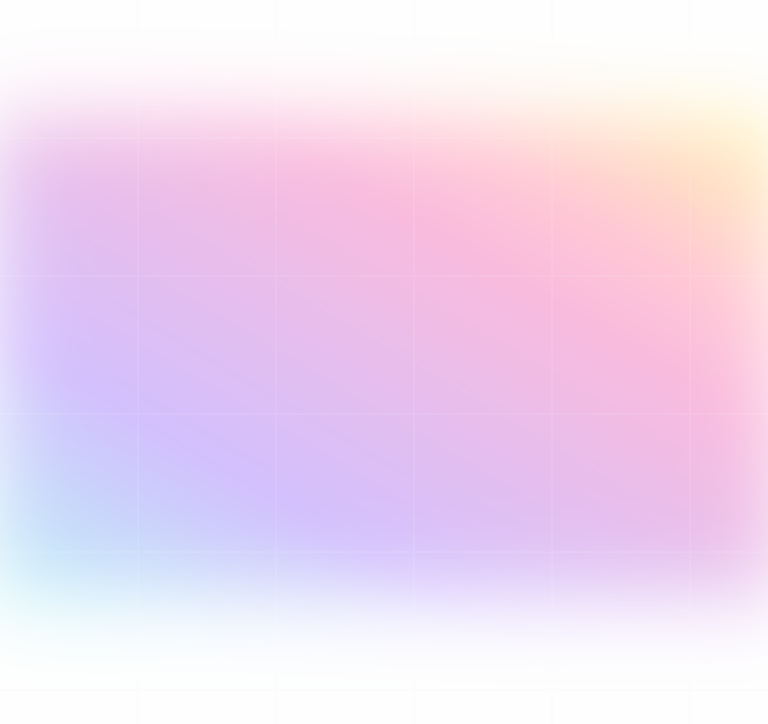
Reproduce this background procedurally as a WebGL 2 fragment shader.

```glsl
#version 300 es
precision highp float;
// A soft pastel aurora: a slanted rainbow gradient inside a blurred rectangle,
// laid over near-white and crossed by a faint square grid. The blur is the
// analytic Gaussian coverage of the rectangle, so no sampling is needed.

#define BLUR 0.052
#define RECT_MIN vec2(-0.008, 0.167)
#define RECT_MAX vec2(1.016, 0.789)
#define SLOPE vec2(0.508, 0.861)
#define GRID_STEP 0.1797
#define LINE_WIDTH 0.0013
#define LINE_ALPHA 0.15

uniform vec2 u_resolution;
out vec4 fragColor;

const vec3 PAPER  = vec3(0.997, 0.997, 0.998);
const vec3 CYAN   = vec3(0.73, 0.94, 0.97);
const vec3 VIOLET = vec3(0.825, 0.752, 0.992);
const vec3 PINK   = vec3(0.976, 0.733, 0.868);
const vec3 ROSE   = vec3(1.0, 0.782, 0.836);
const vec3 PEACH  = vec3(1.0, 0.865, 0.765);
const vec3 CREAM  = vec3(1.0, 0.93, 0.72);

// Smooth Gaussian cumulative distribution (tanh approximation).
vec2 gaussianStep(vec2 x) {
    vec2 z = clamp(x / BLUR, -4.0, 4.0);
    return 0.5 + 0.5 * tanh(0.798 * (z + 0.0447 * z * z * z));
}

// Coverage of the blurred rectangle.
float blurredRect(vec2 p) {
    vec2 c = gaussianStep(p - RECT_MIN) - gaussianStep(p - RECT_MAX);
    return c.x * c.y;
}

float ramp(float a, float b, float t) {
    return clamp((t - a) / (b - a), 0.0, 1.0);
}

// Colour stops along the slanted axis.
vec3 rainbow(float t) {
    vec3 c = mix(CYAN, VIOLET, ramp(0.13, 0.435, t));
    c = mix(c, PINK, ramp(0.435, 0.84, t));
    c = mix(c, ROSE, ramp(0.84, 0.954, t));
    c = mix(c, PEACH, ramp(0.954, 1.075, t));
    return mix(c, CREAM, ramp(1.075, 1.17, t));
}

// Anti-aliased grid lines, counted from the top-left corner.
float grid(vec2 p, float pixel) {
    vec2 d = abs(fract(p / GRID_STEP + 0.5) - 0.5) * GRID_STEP;
    vec2 cover = clamp(0.5 + (0.5 * LINE_WIDTH - d) / pixel, 0.0, 1.0);
    cover *= step(0.5 * GRID_STEP, p);
    return max(cover.x, cover.y);
}

void main() {
    // Position in canvas widths, with y pointing up.
    vec2 p = gl_FragCoord.xy / u_resolution.x;
    float height = u_resolution.y / u_resolution.x;

    // Blurred gradient over the paper.
    float glow = blurredRect(p);
    vec3 color = mix(PAPER, rainbow(dot(p, SLOPE)), glow);

    // Lines are grey on bare paper and white inside the glow.
    vec3 lineColor = mix(vec3(0.88), vec3(1.0), smoothstep(0.0, 0.05, glow));
    float lines = grid(vec2(p.x, height - p.y), 1.0 / u_resolution.x);
    color = mix(color, lineColor, lines * LINE_ALPHA);

    fragColor = vec4(color, 1.0);
}
```
